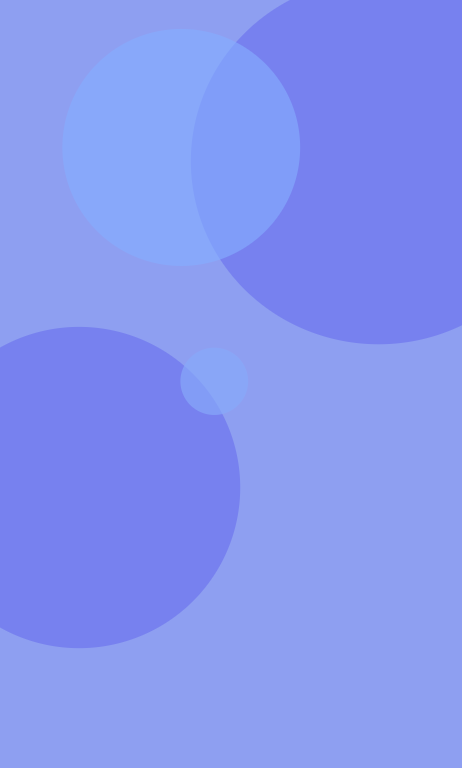
This background is drawn by a WebGL 1 fragment shader. Its source:

```glsl
precision highp float;

// Flat periwinkle backdrop with two large violet discs and two
// translucent sky-blue discs. Each disc is an anti-aliased ellipse
// distance, blended in order over the backdrop.

uniform vec2 u_resolution;

#define BACKDROP vec3(0.557, 0.624, 0.945)
#define VIOLET vec3(0.467, 0.506, 0.937)
#define SKY vec3(0.520, 0.678, 1.000)
#define PALE_SKY vec3(0.530, 0.664, 0.980)
#define SKY_OPACITY 0.64
#define PALE_OPACITY 0.68

// Coverage of an ellipse, with an edge about one pixel wide
float disc(vec2 point, vec2 center, vec2 radii) {
    vec2 q = (point - center) / radii;
    float dist = (length(q) - 1.0) * min(radii.x, radii.y);
    return clamp(0.5 - dist * u_resolution.y, 0.0, 1.0);
}

void main() {
    // Units of canvas height, origin at the lower left
    vec2 point = gl_FragCoord.xy / u_resolution.y;
    vec3 color = BACKDROP;

    // Violet discs: upper right, lower left
    color = mix(color, VIOLET, disc(point, vec2(0.493, 0.790), vec2(0.2445, 0.2383)));
    color = mix(color, VIOLET, disc(point, vec2(0.103, 0.3652), vec2(0.2098, 0.2092)));

    // Translucent discs: large at the top, small in the middle
    float skyCover = disc(point, vec2(0.236, 0.808), vec2(0.1548, 0.1543));
    float paleCover = disc(point, vec2(0.279, 0.5035), vec2(0.0441, 0.0438));
    color = mix(color, SKY, skyCover * SKY_OPACITY);
    color = mix(color, PALE_SKY, paleCover * PALE_OPACITY);

    gl_FragColor = vec4(color, 1.0);
}
```
